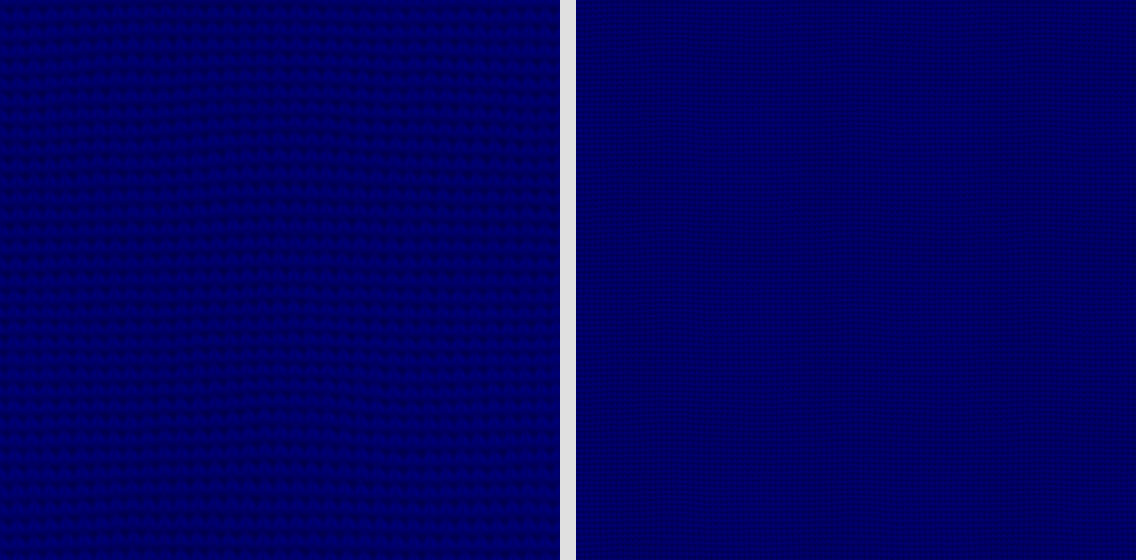
Left: one tile. Right: repeated 3 by 3.
Write a WebGL 1 fragment shader that draws this pattern.

```glsl
precision highp float;
// Navy waffle knit: a 34 by 34 grid of soft stitches, each a dark leaning
// hollow below a faint row seam, flanked by two slanted bright yarn lobes.
// Wrapping value noise bends the rows and varies the light across the cloth.

uniform vec2 u_resolution;

const float REPEATS = 34.0;
const float BASE_BLUE = 0.408;

float hash(vec2 p) {
    vec3 q = fract(vec3(p.xyx) * 0.1031);
    q += dot(q, q.yzx + 33.33);
    return fract((q.x + q.y) * q.z);
}

// Value noise over the unit square, repeating after `period` lattice steps.
float wrapNoise(vec2 uv, float period, float seed) {
    vec2 p = uv * period;
    vec2 i = floor(p);
    vec2 f = fract(p);
    f = f * f * (3.0 - 2.0 * f);
    vec2 lo = mod(i, period);
    vec2 hi = mod(i + 1.0, period);
    float bottom = mix(hash(lo + seed), hash(vec2(hi.x, lo.y) + seed), f.x);
    float top = mix(hash(vec2(lo.x, hi.y) + seed), hash(hi + seed), f.x);
    return mix(bottom, top, f.y);
}

// Soft downward wedge, wide at the top of the cell and leaning sideways.
float hollow(vec2 p, float lean) {
    float halfWidth = mix(0.08, 0.38, smoothstep(0.1, 0.85, p.y));
    float x = abs(p.x - 0.5 - lean * (p.y - 0.5));
    float side = 1.0 - smoothstep(halfWidth * 0.2, halfWidth + 0.1, x);
    return side * smoothstep(0.05, 0.6, p.y) * (1.0 - smoothstep(0.65, 1.0, p.y));
}

// Rounded strand highlight around a centre, sheared sideways by slope.
float lobe(vec2 p, vec2 centre, float slope) {
    vec2 d = p - centre;
    d -= floor(d + 0.5);
    d.x -= slope * d.y;
    return exp(-dot(d * d, vec2(75.0, 14.0)));
}

// Broad dark band along the joint between rows.
float rowSeam(float y) {
    return smoothstep(0.1, 1.0, 0.5 + 0.5 * cos(6.28319 * (y - 0.8)));
}

float stitchBlue(vec2 grid) {
    vec2 id = mod(floor(grid), REPEATS);
    vec2 p = fract(grid);
    float depth = mix(0.058, 0.088, hash(id + 7.0));
    float lean = mix(-0.3, -0.16, hash(id + 51.0));
    float lobes = lobe(p, vec2(0.2, 0.28), -0.3)
                + 0.85 * lobe(p, vec2(0.78, 0.32), 0.3);
    return BASE_BLUE + 0.06 * lobes
         - depth * hollow(p, lean)
         - 0.036 * rowSeam(p.y);
}

void main() {
    vec2 uv = gl_FragCoord.xy / u_resolution;

    // Gentle bending of rows and columns, in stitch units.
    vec2 bend = vec2(wrapNoise(uv, 5.0, 13.0), wrapNoise(uv, 4.0, 29.0)) - 0.5;
    vec2 ripple = vec2(wrapNoise(uv, 17.0, 3.0), wrapNoise(uv, 17.0, 41.0)) - 0.5;
    vec2 grid = uv * REPEATS + bend * vec2(0.4, 0.9) + ripple * 0.16;

    // Broad shading and fine fibre grain.
    float light = (wrapNoise(uv, 3.0, 67.0) - 0.5) * 0.026;
    float grain = (wrapNoise(uv, 136.0, 83.0) - 0.5) * 0.016;

    float blue = stitchBlue(grid) + light + grain;
    gl_FragColor = vec4(0.0, 0.0, clamp(blue, 0.29, 0.48), 1.0);
}
```
